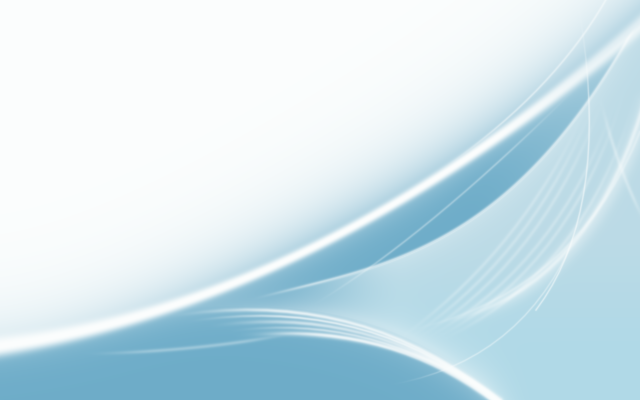
Give the GLSL for this background, as a Shadertoy shader.

```glsl
// Soft white ribbon sweeping over pale blue veils with fine curved light strands.
#define PAPER vec3(0.985, 0.993, 0.992)
#define DEEP vec3(0.43, 0.675, 0.785)
#define VEIL vec3(0.735, 0.855, 0.90)
#define AQUA vec3(0.69, 0.85, 0.905)
#define HALO_WIDTH 0.08
#define SEGMENTS 18
#define FAN_COUNT 6
#define ARCH_COUNT 5

float hash(float n) { return fract(sin(n * 127.1) * 43758.5453); }

// Distance to a quadratic curve (x) and position along it (y)
vec2 curveDistance(vec2 p, vec2 a, vec2 b, vec2 c) {
    vec2 best = vec2(9.0, 0.0);
    vec2 from = a;
    for (int i = 1; i <= SEGMENTS; i++) {
        float t = float(i) / float(SEGMENTS);
        vec2 to = mix(mix(a, b, t), mix(b, c, t), t);
        vec2 edge = to - from;
        float h = clamp(dot(p - from, edge) / dot(edge, edge), 0.0, 1.0);
        float d = length(p - from - edge * h);
        if (d < best.x) best = vec2(d, t + (h - 1.0) / float(SEGMENTS));
        from = to;
    }
    return best;
}

// Glowing line that fades in at its start and, if asked, out at its end
float strand(vec2 p, vec2 a, vec2 b, vec2 c, float width, float endFade) {
    vec2 k = curveDistance(p, a, b, c);
    float taper = smoothstep(0.0, 0.35, k.y) * mix(1.0, smoothstep(1.0, 0.7, k.y), endFade);
    return taper * exp(-k.x * k.x / (width * width));
}

void lighten(inout vec3 color, float amount) {
    color = mix(color, PAPER, clamp(amount, 0.0, 1.0));
}

void mainImage(out vec4 fragColor, in vec2 fragCoord) {
    vec2 p = fragCoord / iResolution.xy * vec2(1.6, 1.0);
    float x = p.x;
    float aa = 1.0 / iResolution.y;

    // Signed heights over the ribbon, the veil edge and the low arch
    float ribbonSlope = 0.136 + 0.457 * x;
    float ribbon = (p.y - 0.135 - x * (0.136 + 0.2285 * x)) / sqrt(1.0 + ribbonSlope * ribbonSlope);
    float u = x - 0.646;
    float veilSlope = 0.259 - 0.332 * u + 2.094 * u * u;
    float veil = (p.y - 0.256 - u * (0.259 + u * (0.698 * u - 0.166))) / sqrt(1.0 + veilSlope * veilSlope);
    float v = x - 0.6;
    float archSlope = v * (0.538 + 1.338 * v);
    float arch = (p.y - 0.236 + v * v * (0.269 + 0.446 * v)) / sqrt(1.0 + archSlope * archSlope);

    // Paper sky with a blue halo above the ribbon
    float haloStrength = mix(0.28, 0.66, smoothstep(0.0, 0.9, x));
    vec3 sky = mix(PAPER, DEEP, haloStrength * exp(-max(ribbon, 0.0) / HALO_WIDTH));

    // Deep blue body, paling toward the upper right
    vec3 body = mix(DEEP, VEIL, 0.65 * smoothstep(1.15, 1.65, x));
    lighten(body, 0.4 * exp(min(ribbon, 0.0) / 0.03));

    // Translucent veil between its bright edge and the arch
    vec3 sheet = mix(AQUA, VEIL, smoothstep(0.1, 0.45, p.y));
    lighten(sheet, 0.25 * exp(-abs(veil) / 0.035));
    float veilMask = smoothstep(aa, -aa - 0.002, veil) * smoothstep(0.65, 1.02, x);
    veilMask *= smoothstep(-0.035, 0.01, arch);
    body = mix(body, sheet, veilMask);
    float edgeFade = smoothstep(0.62, 0.8, x);
    lighten(body, 0.55 * edgeFade * exp(-veil * veil / 0.000016));

    // Mist hanging under the arch
    float mist = exp(-abs(arch) / 0.035) * smoothstep(0.3, 0.95, x) * smoothstep(1.35, 1.2, x);
    lighten(body, 0.42 * mist);

    vec3 color = mix(body, sky, smoothstep(-0.006, 0.006, ribbon));

    // White ribbon, widest at both ends
    float bend = x / 0.9 - 1.0;
    float ribbonWidth = 0.013 + 0.012 * bend * bend;
    float core = exp(-pow(abs(ribbon) / ribbonWidth, 2.6));
    lighten(color, core * mix(1.0, 0.72, smoothstep(1.2, 1.6, x)));

    // Arch strands gathering at the bottom
    for (int i = 0; i < ARCH_COUNT; i++) {
        float f = float(i) / float(ARCH_COUNT - 1);
        vec2 start = vec2(0.40 + 0.22 * f, 0.205 - 0.045 * f);
        vec2 middle = vec2(0.90 + 0.06 * f, 0.295 - 0.095 * f);
        float width = mix(0.003, 0.008, hash(float(i) + 2.0)) + 0.002 * smoothstep(0.9, 1.2, x);
        lighten(color, mix(0.75, 0.5, f) * strand(p, start, middle, vec2(1.255 - 0.01 * f, -0.01), width, 0.0));
    }
    lighten(color, 0.7 * strand(p, vec2(0.58, 0.16), vec2(0.97, 0.2), vec2(1.25, 0.0), 0.007, 0.0));
    lighten(color, 0.3 * strand(p, vec2(0.2, 0.115), vec2(0.5, 0.12), vec2(0.75, 0.17), 0.005, 1.0));

    // Broad bright sweep on the right, with a finer companion
    lighten(color, 0.35 * strand(p, vec2(1.06, 0.19), vec2(1.46, 0.24), vec2(1.62, 0.74), 0.022, 0.0));
    lighten(color, 0.5 * strand(p, vec2(1.08, 0.19), vec2(1.46, 0.25), vec2(1.61, 0.74), 0.006, 0.0));
    lighten(color, 0.3 * strand(p, vec2(1.0, 0.17), vec2(1.43, 0.25), vec2(1.6, 0.67), 0.004, 0.0));

    // Faint fan of strands inside the veil
    for (int i = 0; i < FAN_COUNT; i++) {
        float f = float(i) / float(FAN_COUNT - 1);
        vec2 top = vec2(1.47 + 0.12 * f, 0.74 + 0.1 * hash(float(i)));
        vec2 middle = vec2(1.30 + 0.16 * f, 0.36 - 0.06 * f);
        lighten(color, 0.24 * strand(p, top, middle, vec2(0.98 + 0.1 * f, 0.14), 0.005, 1.0));
    }

    // Fine loop on the right and hairlines along the ribbon
    lighten(color, 0.5 * strand(p, vec2(1.44, 1.02), vec2(1.54, 0.49), vec2(1.34, 0.225), 0.0025, 0.0));
    lighten(color, 0.35 * strand(p, vec2(1.47, 0.5), vec2(1.35, 0.1), vec2(0.97, 0.037), 0.0025, 1.0));
    lighten(color, 0.3 * strand(p, vec2(0.77, 0.23), vec2(1.06, 0.40), vec2(1.46, 0.8), 0.003, 1.0));
    lighten(color, 0.45 * strand(p, vec2(1.08, 0.56), vec2(1.38, 0.76), vec2(1.52, 1.01), 0.003, 0.0));
    lighten(color, 0.3 * strand(p, vec2(1.5, 0.76), vec2(1.54, 0.58), vec2(1.62, 0.43), 0.005, 1.0));

    fragColor = vec4(color, 1.0);
}
```
